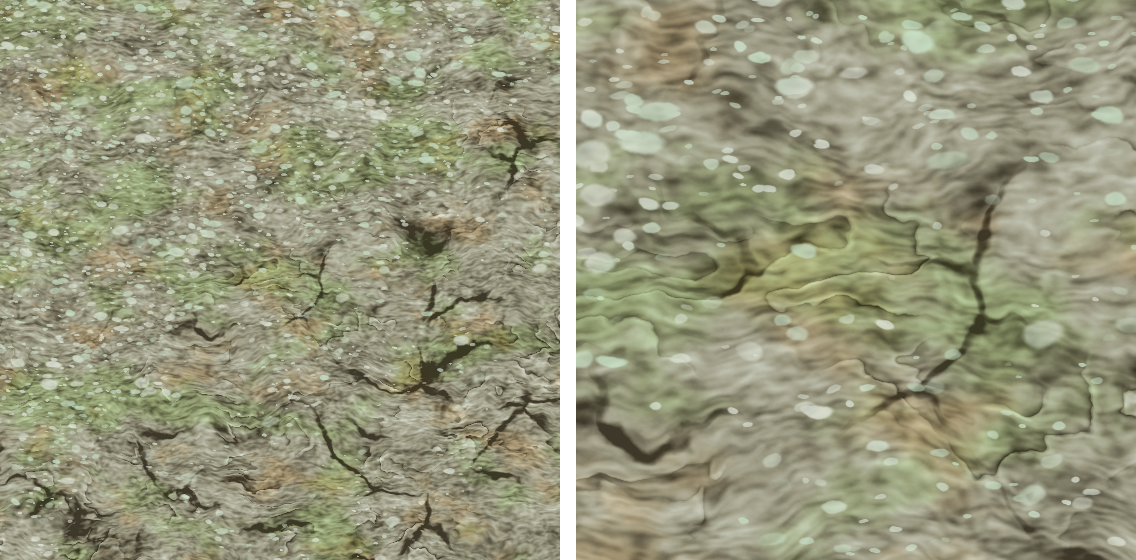
Left, the full canvas; right, a detail of the centre.
Reproduce this texture procedurally as a WebGL 2 fragment shader.

```glsl
#version 300 es
precision highp float;

#define DARK vec3(0.24, 0.22, 0.16)
#define MID vec3(0.61, 0.60, 0.51)
#define PALE vec3(0.84, 0.86, 0.81)
#define MOSS vec3(0.90, 1.02, 0.80)
#define RUST vec3(1.04, 0.95, 0.85)
#define PLATE_SCALE vec2(6.5, 8.5)
#define FLAKE_STEPS 3.4
#define SPOT_SCALE 27.0
#define SPOT_COVER 0.42
#define CRACK_DEPTH 0.55
#define GRAIN 0.34

uniform vec2 u_resolution;
out vec4 fragColor;

vec2 hash2(vec2 p) {
    vec3 a = fract(p.xyx * vec3(0.1031, 0.1030, 0.0973));
    a += dot(a, a.yzx + 33.33);
    return fract((a.xx + a.yz) * a.zy);
}

float corner(vec2 id, vec2 offset) {
    float angle = 6.2832 * hash2(id).x;
    return dot(vec2(cos(angle), sin(angle)), offset);
}

float gradientNoise(vec2 p) {
    vec2 i = floor(p), f = fract(p);
    vec2 u = f * f * f * (f * (f * 6.0 - 15.0) + 10.0);
    vec2 e = vec2(1.0, 0.0);
    float low = mix(corner(i, f), corner(i + e, f - e), u.x);
    float high = mix(corner(i + e.yx, f - e.yx), corner(i + 1.0, f - 1.0), u.x);
    return mix(low, high, u.y);
}

float fbm(vec2 p) {
    float sum = 0.0, amp = 1.0;
    for (int i = 0; i < 5; i++) {
        sum += amp * gradientNoise(p);
        p = mat2(1.6, 1.2, -1.2, 1.6) * p + 17.3;
        amp *= 0.52;
    }
    return sum;
}

// Gap between the two nearest cell centres: zero on plate borders
float plateEdge(vec2 p) {
    vec2 cell = floor(p);
    float first = 9.0, second = 9.0;
    for (int y = -1; y <= 1; y++)
    for (int x = -1; x <= 1; x++) {
        vec2 id = cell + vec2(x, y);
        float d = length(p - id - hash2(id + 5.0));
        second = min(second, max(first, d));
        first = min(first, d);
    }
    return second - first;
}

// Scattered flattened lichen discs
float lichenSpots(vec2 p, float cover) {
    vec2 cell = floor(p);
    float mask = 0.0;
    for (int y = -1; y <= 1; y++)
    for (int x = -1; x <= 1; x++) {
        vec2 id = cell + vec2(x, y);
        vec2 shape = hash2(id + 71.0), fate = hash2(id + 139.0);
        vec2 d = p - id - hash2(id);
        d.y = d.y * mix(1.4, 2.5, shape.x) + d.x * (fate.y - 0.5) * 0.5;
        float radius = mix(0.14, 0.46, shape.y * shape.y);
        float disc = 1.0 - smoothstep(0.72, 1.12, length(d) / radius);
        float present = smoothstep(-0.06, 0.06, cover - fate.x);
        mask = max(mask, disc * present * mix(0.55, 1.0, fate.y));
    }
    return mask;
}

void main() {
    vec2 uv = gl_FragCoord.xy / u_resolution.y;
    vec2 warp = vec2(fbm(uv * 5.0 + 3.0), fbm(uv * 5.0 + 41.0));
    vec2 rough = vec2(fbm(uv * 24.0 + 9.0), fbm(uv * 24.0 + 63.0));
    vec2 q = uv + 0.035 * warp + 0.006 * rough;

    // Smooth lichen-covered zone against the broken, plated zone
    float zone = uv.y - 0.50 - 0.45 * (uv.x - 0.5) + 0.55 * gradientNoise(uv * 3.2 + 8.0);
    float smoothBark = smoothstep(-0.22, 0.28, zone);
    float broken = 1.0 - 0.8 * smoothBark;

    // Horizontal grain and mottling
    vec2 g = uv + 0.03 * warp;
    float tone = 0.50 + 0.27 * fbm(q * vec2(9.0, 17.0) + 20.0);
    tone += GRAIN * gradientNoise(g * vec2(34.0, 125.0));
    tone += GRAIN * 0.8 * gradientNoise(g * vec2(95.0, 230.0) + 50.0);
    tone += 0.16 * fbm(uv * vec2(50.0, 80.0) + 70.0);

    // Overlapping flakes: shadow under each step, light on its lip
    float level = fract(FLAKE_STEPS * fbm(q * vec2(4.0, 7.5) + 30.0));
    float gate = smoothstep(-0.12, 0.3, gradientNoise(uv * 11.0 + 15.0));
    float shadow = exp(-level * 9.0) * smoothstep(0.0, 0.05, level);
    float lip = smoothstep(0.72, 0.95, level) * (1.0 - smoothstep(0.95, 1.0, level));
    tone += gate * broken * (0.22 * lip - 0.60 * shadow);

    // Plate borders, opening and closing along their length
    float edge = plateEdge(q * PLATE_SCALE + 0.22 * warp);
    float opening = smoothstep(-0.18, 0.32, gradientNoise(uv * 8.0 + 91.0)) * broken;
    float crack = 1.0 - smoothstep(0.015, 0.03 + 0.08 * opening, edge);
    tone -= opening * (CRACK_DEPTH * crack + 0.16 * exp(-edge * 9.0));

    // Few deep slanting gouges
    vec2 slant = mat2(0.92, -0.39, 0.39, 0.92) * q;
    float gouge = smoothstep(0.30, 0.52, gradientNoise(slant * vec2(5.0, 15.0) + 12.0));
    gouge *= smoothstep(-0.05, 0.25, gradientNoise(uv * 4.0 + 27.0));
    tone -= 0.5 * gouge * (0.6 + 0.8 * abs(rough.x));

    tone = clamp(tone, 0.0, 1.0);
    vec3 color = mix(DARK, MID, min(2.0 * tone, 1.0));
    color = mix(color, PALE, max(2.0 * tone - 1.0, 0.0));

    // Moss and rust tints
    float moss = smoothstep(0.0, 0.55, fbm(uv * vec2(6.0, 9.0) + 55.0) + 0.2 * smoothBark);
    float rust = smoothstep(0.05, 0.6, fbm(uv * vec2(7.0, 11.0) + 81.0));
    color *= mix(vec3(1.0), MOSS, 0.75 * moss);
    color *= mix(vec3(1.0), RUST, rust);

    // Lichen in three sizes, thinning towards the broken zone
    float cluster = gradientNoise(uv * 7.0 + 33.0);
    float cover = SPOT_COVER * (0.22 + 1.2 * smoothBark) + 0.5 * cluster;
    float spots = 0.0, scale = SPOT_SCALE;
    for (int i = 0; i < 3; i++) {
        vec2 p = (uv + 0.004 * rough) * scale + 37.0 * float(i);
        spots = max(spots, lichenSpots(p, cover));
        scale *= 1.5;
    }
    vec3 mint = vec3(0.75, 0.84, 0.74);
    vec3 lichen = mix(PALE, mint, smoothstep(-0.25, 0.3, gradientNoise(uv * 13.0 + 66.0)));
    lichen += 0.10 * (tone - 0.4);
    color = mix(color, lichen, 0.9 * spots);

    fragColor = vec4(clamp(color, 0.0, 1.0), 1.0);
}
```
